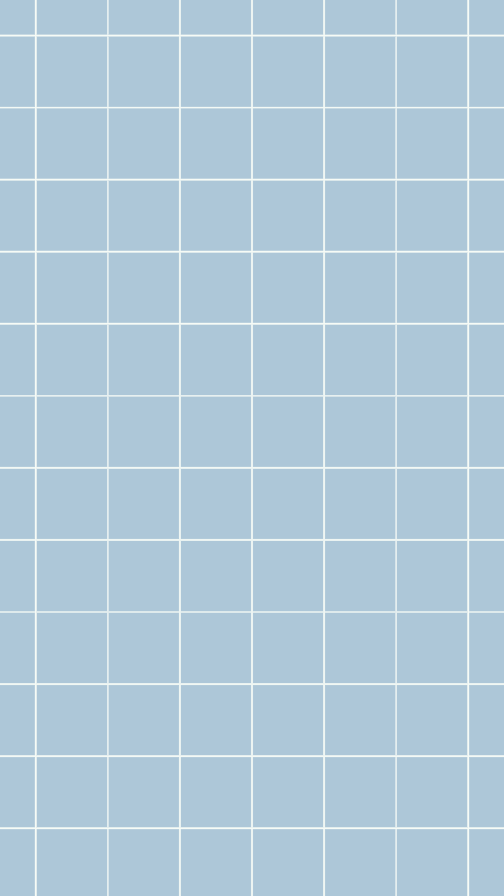
Write a WebGL 2 fragment shader that draws this pattern.

```glsl
#version 300 es
precision highp float;

uniform vec2 u_resolution;
out vec4 fragColor;

const vec3 SKY_BLUE = vec3(0.678, 0.780, 0.847);
const vec3 LINE_CREAM = vec3(0.965, 0.985, 0.965);
const float CELLS_ACROSS = 6.995;
const float TOP_OFFSET = 0.494;   // first row line, in cells below the top edge
const float LINE_WIDTH = 0.026;   // in cells
const float TAU = 6.2831853;

// Share of a pixel covered by a band of the given width
float bandCoverage(float dist, float width, float pixel) {
    float halfBand = 0.5 * width;
    float low = max(dist - 0.5 * pixel, -halfBand);
    float high = min(dist + 0.5 * pixel, halfBand);
    return max(high - low, 0.0) / pixel;
}

// Every few lines one is drawn finer
float lineWidth(float index, float period, float phase) {
    float wave = cos(TAU * (index - phase) / period);
    return LINE_WIDTH * mix(1.0, 0.75, smoothstep(0.55, 0.75, wave));
}

// Evenly spaced lines at whole values of the coordinate
float ruledLines(float coord, float period, float phase, float pixel) {
    float index = floor(coord + 0.5);
    return bandCoverage(coord - index, lineWidth(index, period, phase), pixel);
}

void main() {
    // Cell coordinates: centred across, counted down from the top
    float pixel = CELLS_ACROSS / u_resolution.x;
    float across = (gl_FragCoord.x - 0.5 * u_resolution.x) * pixel;
    float down = (u_resolution.y - gl_FragCoord.y) * pixel - TOP_OFFSET;

    // Soft one-pixel filter for both line sets
    float softPixel = 1.2 * pixel;
    float columns = ruledLines(across, 4.0, 2.0, softPixel);
    float rows = ruledLines(down, 3.6, 1.0, softPixel);

    fragColor = vec4(mix(SKY_BLUE, LINE_CREAM, max(columns, rows)), 1.0);
}
```
